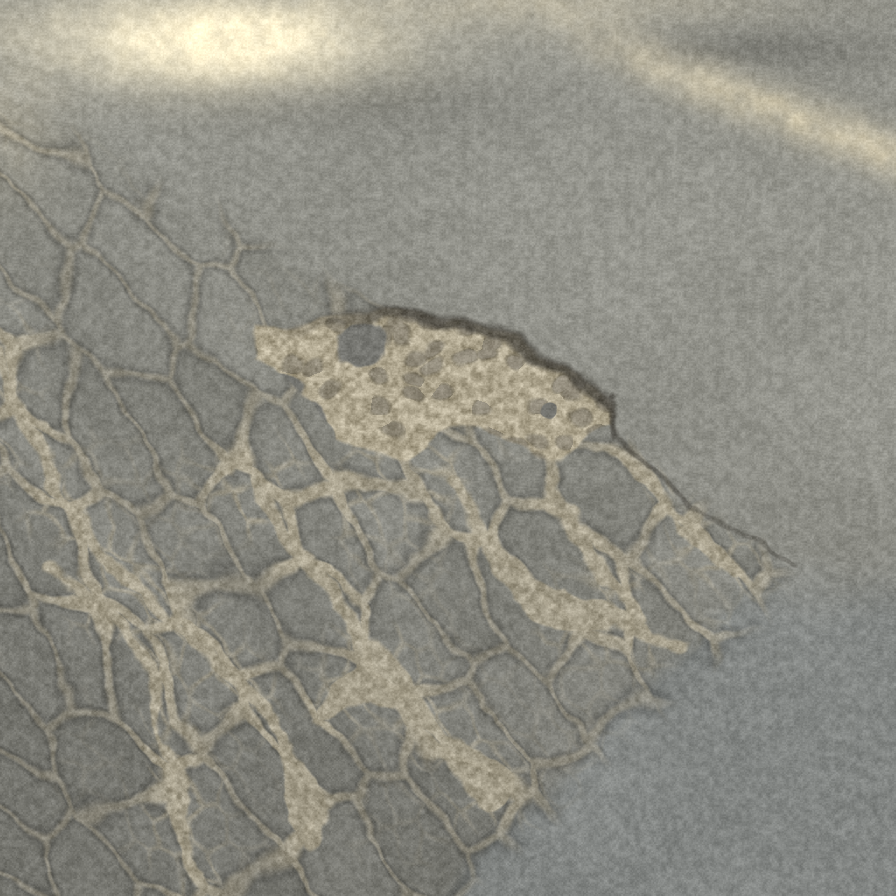
A WebGL 1 fragment shader for this texture:

```glsl
precision highp float;
// Weathered asphalt with sandy cracks, a pebbled pothole and patches of sunlight.
uniform vec2 u_resolution;

float hash(vec2 p) {
  return fract(sin(dot(p, vec2(127.1, 311.7))) * 43758.5);
}

// Cellular noise: nearest distance, second distance, cell id
vec3 cells(vec2 p) {
  vec2 base = floor(p);
  vec3 r = vec3(8.0, 8.0, 0.0);
  for (int j = -1; j <= 1; j++) {
    for (int i = -1; i <= 1; i++) {
      vec2 c = base + vec2(float(i), float(j));
      vec2 site = c + 0.1 + 0.8 * vec2(hash(c), hash(c + 57.3));
      float d = length(site - p);
      if (d < r.x) r = vec3(d, r.x, hash(c + 19.7));
      else r.y = min(r.y, d);
    }
  }
  return r;
}

float smoothGrain(vec2 p) {
  vec2 c = floor(p), f = fract(p);
  f *= f * (3.0 - 2.0 * f);
  return mix(mix(hash(c), hash(c + vec2(1, 0)), f.x),
             mix(hash(c + vec2(0, 1)), hash(c + vec2(1, 1)), f.x), f.y);
}

float layered(vec2 p) {
  return 0.55 * smoothGrain(p) + 0.3 * smoothGrain(p * 2.1 + 7.0) + 0.15 * smoothGrain(p * 4.3 + 3.0);
}

float segment(vec2 p, vec2 a, vec2 b) {
  vec2 d = b - a;
  return length(p - a - d * clamp(dot(p - a, d) / dot(d, d), 0.0, 1.0));
}

float blob(vec2 p, vec2 center, vec2 size) {
  vec2 d = (p - center) / size;
  return exp(-dot(d, d));
}

// Distance to the widest sand-filled fissures
float fissures(vec2 p) {
  float d = segment(p, vec2(0.0, 0.61), vec2(0.06, 0.46));
  d = min(d, segment(p, vec2(0.06, 0.46), vec2(0.11, 0.38)));
  d = min(d, segment(p, vec2(0.11, 0.38), vec2(0.31, 0.2)));
  d = min(d, segment(p, vec2(0.31, 0.2), vec2(0.35, 0.06)));
  d = min(d, segment(p, vec2(0.06, 0.37), vec2(0.17, 0.25)) + 0.002);
  d = min(d, segment(p, vec2(0.17, 0.25), vec2(0.22, 0.03)) + 0.002);
  d = min(d, segment(p, vec2(0.28, 0.46), vec2(0.43, 0.25)));
  d = min(d, segment(p, vec2(0.43, 0.25), vec2(0.55, 0.11)));
  d = min(d, segment(p, vec2(0.36, 0.2), vec2(0.43, 0.25)));
  d = min(d, segment(p, vec2(0.5, 0.46), vec2(0.6, 0.33)));
  d = min(d, segment(p, vec2(0.6, 0.33), vec2(0.76, 0.285)));
  d = min(d, segment(p, vec2(0.61, 0.46), vec2(0.71, 0.31)));
  return min(d, segment(p, vec2(0.7, 0.48), vec2(0.82, 0.36)));
}

void main() {
  vec2 uv = gl_FragCoord.xy / u_resolution;
  float aa = 1.5 / u_resolution.y;
  float broad = layered(uv * 9.0), rough = layered(uv * 45.0);
  float fine = layered(uv * 170.0);
  vec2 p = uv + 0.022 * (vec2(layered(uv * 22.0), layered(uv * 22.0 + 31.0)) - 0.5)
         + 0.004 * sin(uv.yx * vec2(37.0, 43.0));

  // Asphalt tone, darker at lower left and cooler in the repaired patch
  vec3 col = mix(vec3(0.49, 0.49, 0.465), vec3(0.575, 0.575, 0.545), smoothstep(0.1, 0.9, uv.y + 0.25 * uv.x));
  float patchArea = smoothstep(0.0, 0.04, p.x - 0.48 - p.y * 0.95) * smoothstep(0.39, 0.3, p.y);
  col = mix(col, vec3(0.52, 0.535, 0.53), patchArea * 0.8);
  col += 0.06 * (broad - 0.5);

  // Broken area lies below a sloping line and left of the patch
  float rim = 0.9 - 0.56 * p.x - 0.2 * max(p.x - 0.69, 0.0);
  float broken = smoothstep(-0.015, 0.025, rim - p.y) * smoothstep(0.0, 0.05, 0.55 + p.y * 1.02 - p.x);
  vec2 q = vec2(dot(p, vec2(0.8, 0.6)) * 14.0, dot(p, vec2(0.6, -0.8)) * 7.5);
  vec3 slab = cells(q);
  vec3 chip = cells(q * vec2(2.3, 2.8) + 11.0);
  float slabEdge = (slab.y - slab.x) / 26.0;
  float chipEdge = (chip.y - chip.x) / 60.0;
  float vein = fissures(p);
  float sandy = exp(-vein * vein / 0.0016) + blob(uv, vec2(0.36, 0.47), vec2(0.12, 0.07));
  float gap = 0.0012 + 0.005 * min(sandy, 1.2) * rough + 0.002 * broad;
  float crack = smoothstep(gap + 0.0025, gap - aa, slabEdge) * (0.45 + 0.5 * min(sandy, 1.0));
  crack = max(crack, smoothstep(0.004, 0.0, chipEdge) * (0.15 + 0.5 * sandy) * smoothstep(0.4, 0.6, broad));
  float pool = 0.02 * (blob(p, vec2(0.43, 0.24), vec2(0.05)) + blob(p, vec2(0.34, 0.11), vec2(0.04))
             + blob(p, vec2(0.54, 0.12), vec2(0.04)) + blob(p, vec2(0.62, 0.31), vec2(0.05)));
  float veinWidth = 0.001 + 0.011 * rough + pool;
  crack = max(crack, smoothstep(veinWidth + 0.004, veinWidth - 0.002, vein) * 0.9) * broken;
  col += broken * (0.035 * (slab.z - 0.5) - 0.02);
  col *= 1.0 - 0.2 * broken * smoothstep(0.007, 0.0, slabEdge - gap) * (1.0 - crack);
  vec3 sand = vec3(0.69, 0.655, 0.565) + 0.22 * (fine - 0.5);
  col = mix(col, sand, crack * 0.85);

  // Pothole floor between an arched top and a ragged bottom
  float top = 0.653 - 1.4 * pow(max(p.x - 0.42, 0.0), 2.0) - 0.12 * max(0.42 - p.x, 0.0);
  float bottom = 0.505 + 1.1 * max(0.38 - p.x, 0.0) + 0.018 * sin(p.x * 36.0 - 17.0);
  float inside = min(min(top - p.y, p.y - bottom), min(p.x - 0.285, 0.69 - p.x));
  float hole = smoothstep(-0.003, 0.003, inside);
  vec3 stone = cells(p * vec2(36.0, 46.0));
  float pebble = smoothstep(0.4, 0.32, stone.x) * step(0.45, stone.z)
               * (0.35 + 0.65 * blob(uv, vec2(0.56, 0.575), vec2(0.12, 0.06)));
  vec3 ground = sand * (1.0 - 0.22 * smoothstep(0.55, 0.35, stone.x) * step(0.45, stone.z));
  ground = mix(ground, vec3(0.59, 0.565, 0.51) + 0.1 * (stone.z - 0.7), pebble * 0.8);
  float lumps = blob(p, vec2(0.4, 0.615), vec2(0.035, 0.03)) + blob(p, vec2(0.34, 0.535), vec2(0.032, 0.025))
              + blob(p, vec2(0.32, 0.575), vec2(0.022, 0.016)) + blob(p, vec2(0.615, 0.542), vec2(0.016, 0.01));
  ground = mix(ground, vec3(0.46, 0.46, 0.44), smoothstep(0.4, 0.55, lumps * (0.7 + 0.6 * rough)));
  col = mix(col, ground, hole);

  // Shadow beneath the overhanging rim and along its trailing crack
  float lip = smoothstep(0.012, 0.003, abs(p.y - top + 0.004)) * smoothstep(0.28, 0.45, p.x) * step(p.x, 0.69);
  lip = max(lip, smoothstep(0.007, 0.001, segment(p, vec2(0.688, 0.555), vec2(0.692, 0.505))));
  lip = max(lip, 0.7 * smoothstep(0.005, 0.001, segment(p, vec2(0.692, 0.505), vec2(0.77, 0.44))));
  lip = max(lip, 0.5 * smoothstep(0.004, 0.001, segment(p, vec2(0.77, 0.44), vec2(0.895, 0.365))));
  col = mix(col, vec3(0.27, 0.26, 0.235), lip * 0.75);

  // Sunlight through foliage, with soft shade around it
  float sun = blob(uv, vec2(0.25, 0.95), vec2(0.16, 0.05)) + 0.35 * blob(uv, vec2(0.2, 0.97), vec2(0.3, 0.06));
  float streak = uv.y - 0.91 + 0.38 * (uv.x - 0.78);
  float sideSun = exp(-streak * streak / 0.0008) * smoothstep(0.55, 0.8, uv.x);
  sideSun += 0.5 * blob(uv, vec2(0.62, 1.0), vec2(0.25, 0.03)) + 0.35 * blob(uv, vec2(0.0, 0.86), vec2(0.07, 0.08));
  float shade = blob(uv, vec2(0.85, 0.945), vec2(0.13, 0.022)) + 0.7 * blob(uv, vec2(0.38, 0.885), vec2(0.22, 0.03));
  col += vec3(0.38, 0.34, 0.25) * sun * (0.75 + 0.5 * rough);
  col += vec3(0.2, 0.17, 0.11) * sideSun * (0.6 + 0.8 * rough);
  col *= 1.0 - 0.13 * shade;
  col += (fine - 0.5) * 0.15 + (hash(floor(uv * 512.0)) - 0.5) * 0.05;
  gl_FragColor = vec4(clamp(col, 0.0, 1.0), 1.0);
}
```
